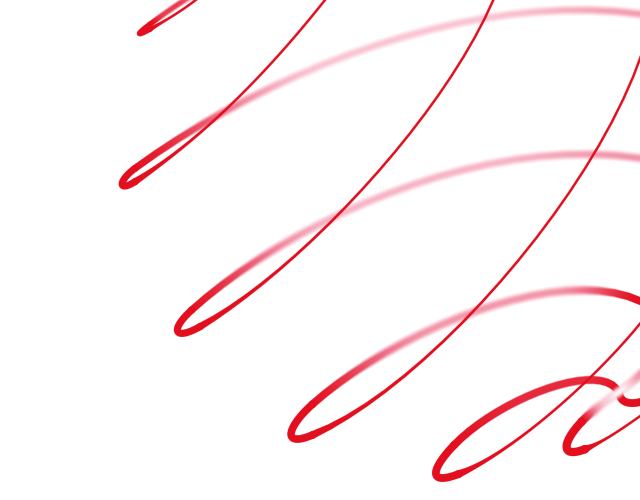
Reproduce this background procedurally as a WebGL 2 fragment shader.

```glsl
#version 300 es
precision highp float;
// Red ribbon loops sweeping across white: each loop is a soft, fading upper
// strand, a rounded tip and a crisp tapering lower strand. All strands are
// cubic Bezier curves, drawn by distance, in a space six units high, y down.

uniform vec2 u_resolution;
out vec4 fragColor;

const vec3 WHITE = vec3(1.0);
const vec3 BLUSH = vec3(0.98, 0.81, 0.86);
const vec3 PINK = vec3(0.93, 0.42, 0.52);
const vec3 RED = vec3(0.89, 0.06, 0.12);
const float HEIGHT = 6.0;
const int SEGMENTS = 20;

// Point on a cubic curve whose control points are the matrix columns
vec2 bezier(mat4x2 curve, float t) {
    float s = 1.0 - t;
    return curve * vec4(s * s * s, 3.0 * s * s * t, 3.0 * s * t * t, t * t * t);
}

// Distance to the curve (x) and the parameter of the nearest point (y)
vec2 nearestOnCurve(vec2 p, mat4x2 curve) {
    vec2 best = vec2(1e5, 0.0);
    vec2 from = curve[0];
    for (int i = 1; i <= SEGMENTS; i++) {
        vec2 to = bezier(curve, float(i) / float(SEGMENTS));
        vec2 edge = to - from;
        float along = clamp(dot(p - from, edge) / dot(edge, edge), 0.0, 1.0);
        float dist = length(p - from - along * edge);
        if (dist < best.x) best = vec2(dist, (float(i - 1) + along) / float(SEGMENTS));
        from = to;
    }
    return best;
}

float coverage(float dist, float halfWidth, float softness) {
    return 1.0 - smoothstep(halfWidth - softness, halfWidth + softness, dist);
}

// Blush through pink to full red
vec3 inkColor(float strength) {
    vec3 light = mix(BLUSH, PINK, clamp(strength * 2.0, 0.0, 1.0));
    return mix(light, RED, clamp(strength * 2.0 - 1.0, 0.0, 1.0));
}

// Upper strand: fades from its start to a pale middle, then reddens to the tip
vec3 softStrand(vec3 color, vec2 p, mat4x2 curve, float width, float start, float middle, float aa) {
    vec2 hit = nearestOnCurve(p, curve);
    float strength = mix(start, middle, smoothstep(0.0, 0.3, hit.y));
    strength = mix(strength, 1.0, smoothstep(0.6, 1.03, hit.y));
    float softness = mix(0.04, aa, smoothstep(0.35, 1.0, strength));
    return mix(color, inkColor(strength), coverage(hit.x, width, softness));
}

// Red strand whose half width shrinks from one value to another
vec3 crispStrand(vec3 color, vec2 p, mat4x2 curve, float wide, float thin, float aa) {
    vec2 hit = nearestOnCurve(p, curve);
    float width = mix(thin, wide, exp(-8.0 * hit.y));
    return mix(color, RED, coverage(hit.x, width, aa));
}

// Whole loop; the tip continues the tangents of both strands by reach
vec3 ribbonLoop(vec3 color, vec2 p, mat4x2 upper, mat4x2 lower, float reach,
                float width, float start, float middle, float aa) {
    vec2 inward = normalize(upper[3] - upper[2]);
    vec2 outward = normalize(lower[0] - lower[1]);
    mat4x2 tip = mat4x2(upper[3], upper[3] + reach * inward,
                        lower[0] + reach * outward, lower[0]);
    color = softStrand(color, p, upper, width, start, middle, aa);
    color = crispStrand(color, p, tip, width, width, aa);
    return crispStrand(color, p, lower, width, 0.015, aa);
}

// Elongated soft spot of light
float glow(vec2 p, vec2 center, vec2 axis, vec2 size) {
    vec2 q = p - center;
    vec2 local = vec2(dot(q, axis), dot(q, vec2(-axis.y, axis.x))) / size;
    return exp(-dot(local, local));
}

void main() {
    vec2 p = vec2(gl_FragCoord.x, u_resolution.y - gl_FragCoord.y) * HEIGHT / u_resolution.y;
    float aa = 0.7 * HEIGHT / u_resolution.y;
    vec3 color = WHITE;

    // Loops from the upper left to the lower right
    color = ribbonLoop(color, p, mat4x2(2.3, -0.05, 2.1, 0.07, 1.95, 0.18, 1.8, 0.29),
        mat4x2(1.8, 0.35, 2.0, 0.24, 2.2, 0.12, 2.4, -0.04), 0.2, 0.032, 0.6, 0.75, aa);
    color = ribbonLoop(color, p, mat4x2(7.7, 0.17, 5.7, -0.11, 3.26, 0.82, 1.62, 2.02),
        mat4x2(1.62, 2.18, 2.37, 1.7, 3.13, 0.97, 3.9, 0.0), 0.25, 0.042, 0.25, 0.05, aa);
    color = ribbonLoop(color, p, mat4x2(7.7, 1.9, 5.7, 1.6, 3.41, 2.715, 2.3, 3.72),
        mat4x2(2.4, 3.92, 3.55, 3.27, 5.28, 1.47, 5.92, 0.0), 0.36, 0.043, 0.3, 0.13, aa);
    color = ribbonLoop(color, p, mat4x2(7.7, 3.62, 6.7, 3.14, 4.7, 4.0, 3.75, 4.85),
        mat4x2(3.75, 5.22, 5.1, 4.65, 7.1, 2.4, 7.7, 0.65), 0.41, 0.046, 1.0, 0.28, aa);
    color = ribbonLoop(color, p, mat4x2(7.43, 4.72, 7.25, 4.3, 6.0, 4.77, 5.45, 5.34),
        mat4x2(5.5, 5.69, 6.1, 5.46, 7.1, 4.6, 7.7, 3.86), 0.4, 0.047, 1.0, 0.86, aa);

    // Hook that joins the fifth loop to the right edge
    color = crispStrand(color, p, mat4x2(7.43, 4.72, 7.45, 4.83, 7.55, 4.86, 7.7, 4.82), 0.047, 0.047, aa);
    color = ribbonLoop(color, p, mat4x2(7.7, 4.48, 7.5, 4.68, 7.2, 4.83, 6.98, 5.06),
        mat4x2(7.02, 5.39, 7.25, 5.3, 7.5, 5.12, 7.7, 4.98), 0.33, 0.05, 0.3, 0.05, aa);

    // White glint where the last strands cross
    color = mix(color, WHITE, 0.85 * glow(p, vec2(7.43, 4.7), vec2(0.8, -0.6), vec2(0.14, 0.04)));
    fragColor = vec4(color, 1.0);
}
```
